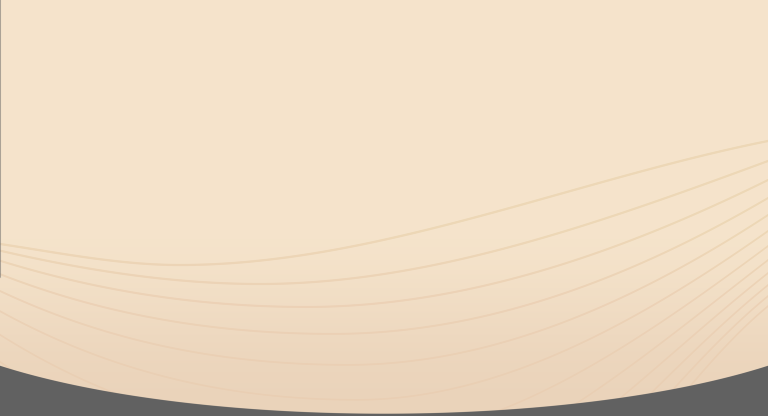
A Shadertoy shader for this background:

```glsl
// A warm cream backdrop that deepens toward the foot, crossed by a fan of fine
// waves and cut off by a shallow grey bowl. Each wave is two cubic spans that
// meet at its trough; lengths are in canvas widths, origin at the lower left.

const vec3 CREAM = vec3(0.960, 0.892, 0.796);
const vec3 SAND  = vec3(0.918, 0.828, 0.730);
const vec3 GOLD  = vec3(0.905, 0.810, 0.655);
const vec3 PEACH = vec3(0.905, 0.775, 0.655);
const vec3 GREY  = vec3(0.380);
const int WAVES = 12;

// Cubic from (a.x, a.y) to (b.x, b.y) with end slopes a.z and b.z.
float cubicSpan(float x, vec3 a, vec3 b) {
    float w = b.x - a.x;
    float t = (x - a.x) / w;
    float s = 1.0 - t;
    return s * s * ((1.0 + 2.0 * t) * a.y + t * w * a.z)
         + t * t * ((1.0 + 2.0 * s) * b.y - s * w * b.z);
}

// Height of wave i, counted from the topmost.
float waveHeight(float x, float i) {
    vec3 left = vec3(0.0, 0.224 - 0.0065 * i - 0.0022 * i * i, -0.15 - 0.08 * i);
    vec3 trough = vec3(0.481 - 0.247 * exp(-0.55 * i),
                       0.1966 - 0.0221 * i - 0.0026 * i * i, 0.0);
    vec3 right = vec3(1.0, 0.3581 - 0.0267 * i + 0.00065 * i * i,
                      0.85 - 0.65 * exp(-0.3 * i));
    return x < trough.x ? cubicSpan(x, left, trough) : cubicSpan(x, trough, right);
}

// Soft coverage of a wave, using its slope to keep the stroke width even.
float waveStroke(vec2 p, float i, float halfWidth, float pixel) {
    float step1 = 0.002;
    float y = waveHeight(p.x, i);
    float slope = (waveHeight(p.x + step1, i) - y) / step1;
    float d = abs(p.y - y) / sqrt(1.0 + slope * slope);
    return 1.0 - smoothstep(halfWidth - 0.5 * pixel, halfWidth + 0.7 * pixel, d);
}

// Height of the elliptical bowl rim.
float bowlRim(float x, float base, float radius, float depth) {
    float u = (x - 0.5) / radius;
    return base + depth * (1.0 - sqrt(max(0.0, 1.0 - u * u)));
}

void mainImage(out vec4 fragColor, in vec2 fragCoord) {
    vec2 p = fragCoord / iResolution.x;
    p.y *= 0.5417 * iResolution.x / iResolution.y;
    float pixel = 1.0 / iResolution.x;

    // Backdrop
    float warmth = 1.0 - smoothstep(0.015, 0.255, p.y);
    vec3 color = mix(CREAM, SAND, warmth);

    // Fan of waves, fainter toward the foot
    vec3 ink = mix(GOLD, PEACH, smoothstep(0.26, 0.14, p.y));
    float opacity = mix(0.58, 0.36, warmth);
    for (int i = 0; i < WAVES; i++) {
        float n = float(i);
        float halfWidth = mix(0.0014, 0.0010, min(n / 6.0, 1.0));
        color = mix(color, ink, opacity * waveStroke(p, n, halfWidth, pixel));
    }

    // Hairline on the left side
    float hairline = 1.0 - smoothstep(0.0008, 0.0008 + pixel, p.x);
    hairline *= smoothstep(0.180 - pixel, 0.180 + pixel, p.y);
    color = mix(color, GREY, 0.5 * hairline);

    // Grey bowl below
    float rim = bowlRim(p.x, 0.0030, 0.65, 0.173);
    float below = 1.0 - smoothstep(-0.7 * pixel, 0.7 * pixel, p.y - rim);
    color = mix(color, GREY, below);

    fragColor = vec4(color, 1.0);
}
```
